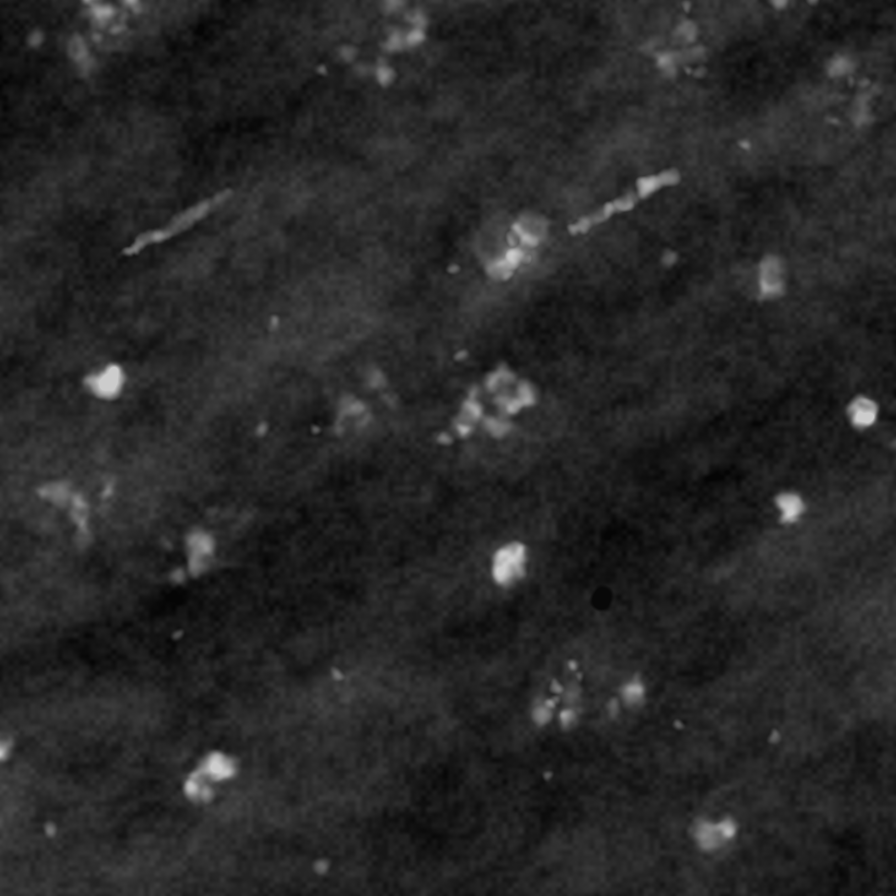
Reproduce this texture procedurally as a three.js fragment shader.

```glsl
varying vec2 vUv;

float hash(vec2 p) {
  vec3 q = fract(p.xyx * 0.1031);
  q += dot(q, q.yzx + 33.33);
  return fract((q.x + q.y) * q.z);
}

vec2 hash2(vec2 p) {
  return vec2(hash(p + 17.3), hash(p + 71.9));
}

float noise(vec2 p) {
  vec2 i = floor(p), f = fract(p);
  f *= f * (3.0 - 2.0 * f);
  return mix(mix(hash(i), hash(i + vec2(1.0, 0.0)), f.x),
             mix(hash(i + vec2(0.0, 1.0)), hash(i + 1.0), f.x), f.y);
}

// Centred noise, from -0.5 to 0.5
float ripple(vec2 p) {
  return noise(p + 40.0) - 0.5;
}

// Fibrous dark ground, drawn out along a rising diagonal
float tissue(vec2 p) {
  vec2 bend = 0.05 * vec2(ripple(p * 5.0), ripple(p * 5.0 + 9.0));
  vec2 q = mat2(0.88, -0.47, 0.47, 0.88) * (p + bend);
  float tone = 0.132;
  tone += 0.1 * ripple(q * vec2(2.5, 5.0));
  tone += 0.105 * ripple(q * vec2(5.0, 15.0) + 20.0);
  tone += 0.06 * ripple(q * vec2(14.0, 34.0) + 50.0);
  tone += 0.055 * ripple(p * 36.0);
  tone += 0.06 * ripple(q * vec2(65.0, 85.0));
  tone += 0.068 * ripple(p * 165.0);
  return tone;
}

// Bright clumps and rods, each made of soft overlapping flecks
float clumps(vec2 p) {
  float glow = 0.0, haze = 0.0;
  vec2 home = floor(p * 6.0);
  for (int j = -1; j <= 1; j++) {
    for (int i = -1; i <= 1; i++) {
      vec2 cell = home + vec2(float(i), float(j));
      if (hash(cell + 5.7) > 0.55) continue;
      vec2 center = (cell + 0.15 + 0.7 * hash2(cell)) / 6.0;
      float size = hash(cell + 31.4);
      float power = mix(0.3, 1.5, hash(cell + 12.6));
      float spread = mix(0.02, 0.12, size * size);
      bool isRod = hash(cell + 88.2) > 0.86;
      float angle = isRod ? 0.5 : 0.3 + 1.5 * hash(cell + 45.1);
      vec2 axis = vec2(cos(angle), sin(angle));
      vec2 d = p - center;
      d = vec2(dot(d, axis), dot(d, vec2(-axis.y, axis.x)));
      for (int k = 0; k < 14; k++) {
        float n = float(k);
        vec2 seed = cell * 13.0 + n * 3.7;
        vec2 jitter = hash2(seed) - 0.5;
        vec2 offset = isRod ? vec2((n - 6.5) * 0.0095, jitter.y * 0.005)
                            : jitter * spread * vec2(1.25, 0.75);
        float radius = isRod ? 0.006 + 0.00025 * n : mix(0.005, 0.015, hash(seed + 8.3));
        float level = power * mix(0.2, 0.9, hash(seed + 2.9));
        glow += level * (1.0 - smoothstep(0.0, 1.5, length(d - offset) / radius));
      }
      float reach = 0.012 + spread * 0.65;
      haze += isRod ? 0.0 : power * exp(-dot(d, d) / (reach * reach));
    }
  }
  float mottle = noise(p * 75.0);
  return 0.64 * (1.0 - exp(-glow)) * mix(0.55, 1.2, mottle) + 0.13 * haze * mottle;
}

// Isolated pinpoint specks, one at most per cell
float specks(vec2 p) {
  vec2 cell = floor(p * 9.0);
  vec2 center = (cell + 0.15 + 0.7 * hash2(cell + 60.0)) / 9.0;
  float radius = mix(0.006, 0.012, hash(cell + 23.0));
  float present = step(hash(cell + 91.0), 0.28);
  return present * 0.24 * (1.0 - smoothstep(0.1, 1.3, length(p - center) / radius));
}

// Rare black pits with ragged rims
float pits(vec2 p) {
  vec2 cell = floor(p * 4.0);
  vec2 center = (cell + 0.2 + 0.6 * hash2(cell + 140.0)) / 4.0;
  float radius = mix(0.009, 0.015, hash(cell + 7.0));
  float present = step(hash(cell + 203.0), 0.2);
  return present * (1.0 - smoothstep(radius - 0.003, radius + 0.003, length(p - center)));
}

void main() {
  vec2 ragged = vUv + 0.007 * vec2(ripple(vUv * 70.0), ripple(vUv * 70.0 + 30.0));
  float tone = tissue(vUv) + clumps(ragged) + specks(ragged);
  tone = mix(tone, 0.03, pits(ragged));
  gl_FragColor = vec4(vec3(clamp(tone, 0.02, 0.8)), 1.0);
}
```
